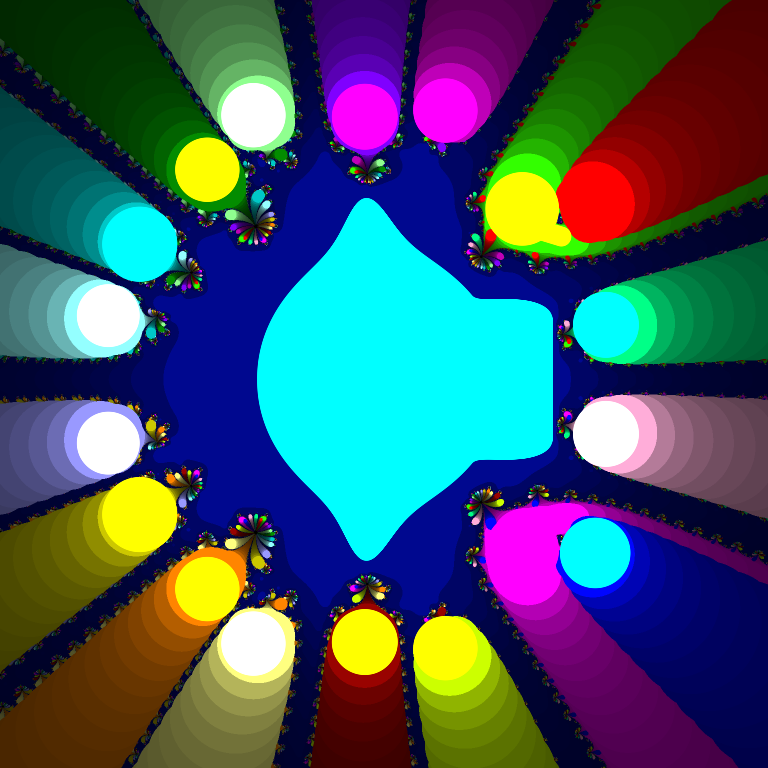
This background is drawn by a Shadertoy shader. Its source:

```glsl
const vec2 CENTER = vec2(0.495, 0.506);
const int PAIRS = 9;          // mirrored root pairs around one central root
const int MAX_STEPS = 44;
const int GRID = 2;           // samples per pixel side
const float CAPTURE = 0.038;  // distance at which a root captures an orbit
const float FADE = 0.5;       // darkening power per Newton step
const vec3 CORE_COLOR = vec3(0.0, 0.03, 0.56);

// Roots in the upper half plane, counterclockwise
const vec2 ROOTS[PAIRS] = vec2[](
    vec2(0.281, 0.066), vec2(0.258, 0.217), vec2(0.180, 0.215),
    vec2(0.082, 0.336), vec2(-0.018, 0.323), vec2(-0.152, 0.320),
    vec2(-0.208, 0.253), vec2(-0.294, 0.165), vec2(-0.333, 0.077));

// Bright discs: center and radius
const vec3 DISCS[PAIRS] = vec3[](
    vec3(0.294, 0.071, 0.043), vec3(0.280, 0.226, 0.046), vec3(0.185, 0.222, 0.048),
    vec3(0.085, 0.350, 0.042), vec3(-0.020, 0.342, 0.043), vec3(-0.165, 0.344, 0.042),
    vec3(-0.225, 0.273, 0.042), vec3(-0.313, 0.176, 0.049), vec3(-0.354, 0.083, 0.041));

const vec3 UPPER_COLORS[PAIRS] = vec3[](
    vec3(0.0, 1.0, 0.53), vec3(1.0, 0.0, 0.0), vec3(0.2, 1.0, 0.0),
    vec3(0.75, 0.0, 0.72), vec3(0.5, 0.0, 1.0), vec3(0.56, 1.0, 0.56),
    vec3(0.01, 0.55, 0.0), vec3(0.0, 0.78, 0.78), vec3(0.58, 1.0, 1.0));

const vec3 LOWER_COLORS[PAIRS] = vec3[](
    vec3(1.0, 0.68, 0.85), vec3(0.0, 0.02, 1.0), vec3(1.0, 0.0, 1.0),
    vec3(0.8, 1.0, 0.0), vec3(0.6, 0.01, 0.0), vec3(1.0, 1.0, 0.5),
    vec3(1.0, 0.52, 0.0), vec3(0.8, 0.78, 0.0), vec3(0.6, 0.6, 1.0));

vec2 reciprocal(vec2 z) {
    return vec2(z.x, -z.y) / max(dot(z, z), 1e-12);
}

vec3 rootColor(int k, float side) {
    return side > 0.0 ? UPPER_COLORS[k] : LOWER_COLORS[k];
}

// Newton iteration on the product of (z - root), shaded by step count
vec3 newtonBasins(vec2 z) {
    for (int n = 0; n < MAX_STEPS; n++) {
        vec2 slope = reciprocal(z);   // logarithmic derivative
        float nearest = length(z);
        int owner = -1;
        for (int k = 0; k < PAIRS; k++) {
            vec2 r = ROOTS[k];
            slope += reciprocal(z - r) + reciprocal(z - vec2(r.x, -r.y));
            float d = length(vec2(z.x, abs(z.y)) - r);
            if (d < nearest) {
                nearest = d;
                owner = k;
            }
        }
        if (n > 0 && nearest < CAPTURE) {
            vec3 base = owner < 0 ? CORE_COLOR : rootColor(owner, z.y);
            return base * pow(max(float(n - 1), 1.0), -FADE);
        }
        z -= reciprocal(slope);
    }
    return vec3(0.0);
}

// Radial distance to the central blob: round body, side spike, flat right face
float blobDistance(vec2 p) {
    float angle = abs(atan(p.y, p.x));
    float spike = (angle - 1.65) / 0.19;
    float radius = 0.159 + 0.078 / (1.0 + spike * spike)
                 + 0.078 * (1.0 - smoothstep(0.36, 0.74, angle));
    radius = min(radius, 0.225 / max(cos(angle), 0.1));
    return length(p) - radius;
}

float capsuleDistance(vec2 p, vec2 a, vec2 b, float radius) {
    vec2 ab = b - a;
    float t = clamp(dot(p - a, ab) / dot(ab, ab), 0.0, 1.0);
    return length(p - a - t * ab) - radius;
}

float cover(float d, float px) {
    return 1.0 - smoothstep(-0.5 * px, 0.5 * px, d);
}

void mainImage(out vec4 fragColor, in vec2 fragCoord) {
    float px = 1.0 / iResolution.y;
    vec2 p = (fragCoord - 0.5 * iResolution.xy) * px + 0.5 - CENTER;

    // Supersampled basins
    vec3 color = vec3(0.0);
    for (int i = 0; i < GRID * GRID; i++) {
        vec2 offset = (vec2(i % GRID, i / GRID) + 0.5) / float(GRID) - 0.5;
        color += newtonBasins(p + offset * px);
    }
    color /= float(GRID * GRID);

    // Saturated discs, with a tail on the third pair
    vec2 q = vec2(p.x, abs(p.y));
    for (int k = PAIRS - 1; k >= 0; k--) {
        float d = length(q - DISCS[k].xy) - DISCS[k].z;
        if (k == 2) d = min(d, capsuleDistance(q, vec2(0.19, 0.2), vec2(0.236, 0.186), 0.013));
        color = mix(color, sign(rootColor(k, p.y)), cover(d, px));
    }

    // Central blob
    color = mix(color, sign(CORE_COLOR), cover(blobDistance(p), px));
    fragColor = vec4(color, 1.0);
}
```
